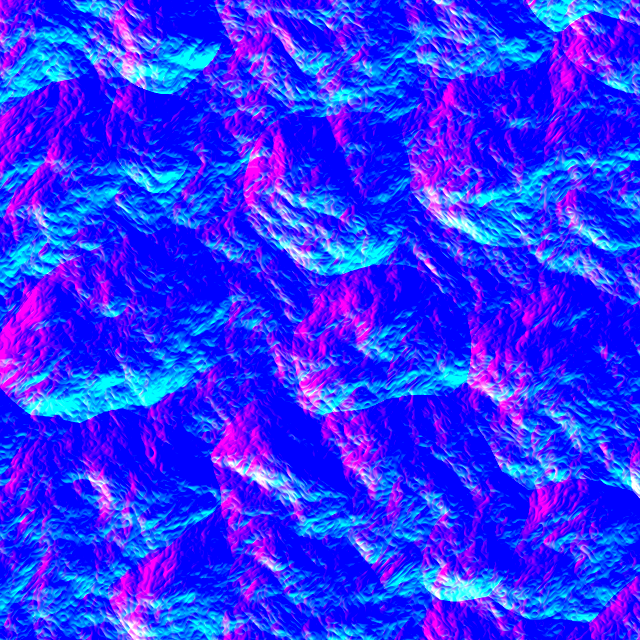
Reproduce this texture map procedurally as a WebGL 1 fragment shader.

```glsl
precision highp float;
// Unbiased normal map of a wrinkled, lobed rock surface: slope x in red, slope y in green.
uniform vec2 u_resolution;

vec2 hash2(vec2 cell) {
    vec2 k = vec2(dot(cell, vec2(127.1, 311.7)), dot(cell, vec2(269.5, 183.3)));
    return fract(sin(k) * 43758.545);
}

// Dot product of a random unit direction at a lattice corner with the offset to it
float cornerRamp(vec2 cell, vec2 offset) {
    float angle = 6.28318 * hash2(cell).x;
    return dot(vec2(cos(angle), sin(angle)), offset);
}

float gradientNoise(vec2 p) {
    vec2 i = floor(p), f = p - i, e = vec2(1.0, 0.0);
    vec2 w = f * f * f * (f * (f * 6.0 - 15.0) + 10.0);
    float low = mix(cornerRamp(i, f), cornerRamp(i + e.xy, f - e.xy), w.x);
    float high = mix(cornerRamp(i + e.yx, f - e.yx), cornerRamp(i + 1.0, f - 1.0), w.x);
    return mix(low, high, w.y);
}

// Cellular layer: the highest of the round domes of varied radius nearby
float domes(vec2 p) {
    vec2 i = floor(p);
    float top = 0.0;
    for (int y = -1; y <= 1; y++) {
        for (int x = -1; x <= 1; x++) {
            vec2 cell = i + vec2(float(x), float(y));
            vec2 d = p - cell - hash2(cell);
            float radius = mix(0.42, 0.85, hash2(cell + 37.0).y);
            top = max(top, 1.0 - dot(d, d) / (radius * radius));
        }
    }
    return top;
}

float height(vec2 p) {
    // Layered sines bend the lobes out of round
    p += 0.010 * sin(p.yx * vec2(19.0, 23.0) + vec2(0.7, 2.1));
    p += 0.003 * sin(p.yx * vec2(61.0, 53.0) + vec2(4.0, 1.3));
    float h = 0.042 * domes(p * 5.0 + 3.0);

    // Creased octaves with equal slope at every scale
    float frequency = 6.0;
    for (int octave = 0; octave < 5; octave++) {
        float n = gradientNoise(p * frequency + 17.3 * float(octave));
        h += 0.27 / frequency * sqrt(n * n + 0.0006);
        frequency *= 2.0;
    }
    return h;
}

void main() {
    vec2 p = gl_FragCoord.xy / min(u_resolution.x, u_resolution.y);
    vec2 e = vec2(0.002, 0.0);
    float h = height(p);
    vec2 slope = (vec2(height(p + e.xy), height(p + e.yx)) - h) / e.x;

    // Downward slopes clip to black, leaving plain blue
    gl_FragColor = vec4(clamp(slope, 0.0, 1.0), 1.0, 1.0);
}
```
